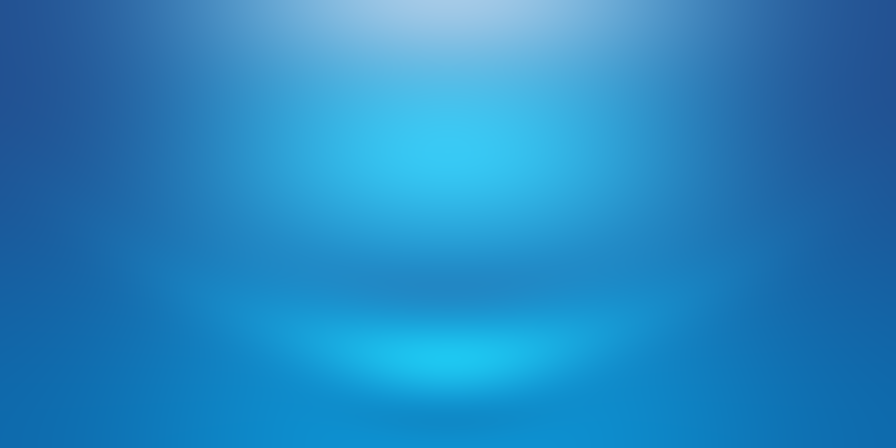
Reproduce this background procedurally as a WebGL 2 fragment shader.

```glsl
#version 300 es
precision highp float;
// Soft blue studio backdrop: a vertical ramp that darkens to both sides,
// with Gaussian glows layered on top. The lower bands bend upward away
// from the centre, so they read as shallow bowls of light and shade.

uniform vec2 u_resolution;
out vec4 fragColor;

// Elliptical Gaussian falloff: 1 at the centre, 1/e at the given radii.
float glow(vec2 p, vec2 centre, vec2 radii) {
    vec2 d = (p - centre) / radii;
    return exp(-dot(d, d));
}

void main() {
    vec2 uv = gl_FragCoord.xy / u_resolution;
    float offset = abs(uv.x - 0.5);
    vec2 bent = vec2(uv.x, uv.y - 1.8 * offset * offset);

    // Dark sides blending into a brighter middle
    vec3 side = mix(vec3(0.055, 0.41, 0.67), vec3(0.13, 0.305, 0.56), smoothstep(0.0, 0.85, uv.y));
    vec3 middle = mix(vec3(0.05, 0.57, 0.82), vec3(0.15, 0.52, 0.76), smoothstep(0.0, 0.7, uv.y));
    vec3 color = mix(side, middle, exp(-pow(offset / 0.345, 3.0)));

    // Large cyan glow, reaching a little further upward than downward
    float reach = uv.y > 0.66 ? 0.27 : 0.2;
    color = mix(color, vec3(0.21, 0.79, 0.96), glow(uv, vec2(0.5, 0.66), vec2(0.21, reach)));

    // Pale light entering from the top edge
    color = mix(color, vec3(0.66, 0.80, 0.91), 0.98 * glow(uv, vec2(0.5, 1.02), vec2(0.235, 0.19)));

    // Shaded bowl under the large glow
    color = mix(color, vec3(0.14, 0.51, 0.75), 0.75 * glow(bent, vec2(0.5, 0.355), vec2(0.17, 0.07)));

    // Lower glow: wide curved wings around a bright core
    color = mix(color, vec3(0.09, 0.63, 0.86), 0.6 * glow(bent, vec2(0.5, 0.2), vec2(0.25, 0.085)));
    color = mix(color, vec3(0.12, 0.79, 0.95), 0.95 * glow(bent, vec2(0.5, 0.2), vec2(0.135, 0.075)));

    // Faint shade below the core
    color = mix(color, vec3(0.06, 0.52, 0.76), 0.7 * glow(bent, vec2(0.5, 0.06), vec2(0.13, 0.045)));

    fragColor = vec4(color, 1.0);
}
```
